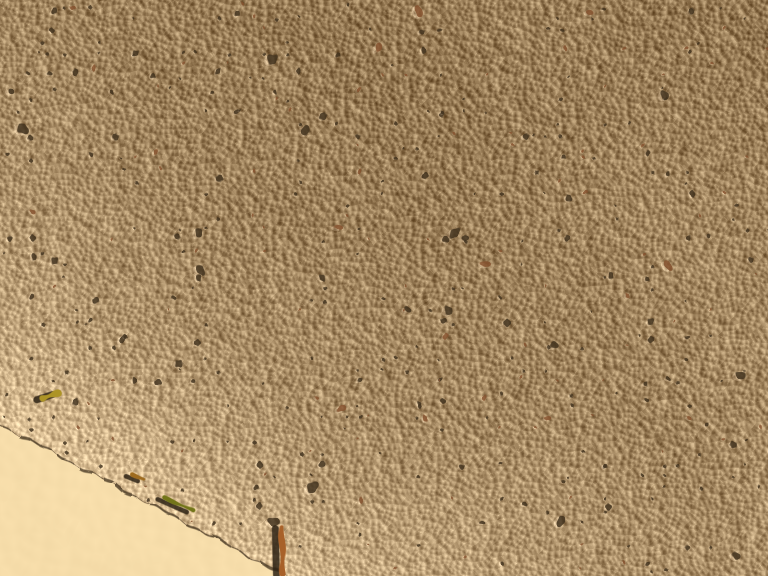
Write a Shadertoy shader that draws this texture.

```glsl
// Sunlit gritty concrete with pits and pebbles, a pale smooth slab in the corner and a few dry leaves.
#define MID_TONE vec3(0.61, 0.50, 0.35)
#define TONE_TINT vec3(1.0, 1.0, 0.93)
#define SLAB_COLOR vec3(0.96, 0.86, 0.66)
#define PIT_COLOR vec3(0.25, 0.19, 0.11)
#define PEBBLE_COLOR vec3(0.52, 0.32, 0.18)
#define LIGHT_DIR vec2(0.88, 0.47)
#define GRAIN_SCALE 112.0
#define RELIEF 0.27
#define EDGE_NORMAL vec2(0.468, 0.884)
#define EDGE_OFFSET 0.2316

vec2 hash2(vec2 p) {
    vec3 q = fract(p.xyx * vec3(0.1031, 0.1030, 0.0973));
    q += dot(q, q.yzx + 33.33);
    return fract((q.xx + q.yz) * q.zy);
}

// Cellular noise: distance to the nearest grain and its random value
vec2 grains(vec2 p) {
    vec2 cell = floor(p), nearest = vec2(9.0, 0.0);
    for (int y = -1; y <= 1; y++)
    for (int x = -1; x <= 1; x++) {
        vec2 id = cell + vec2(x, y);
        vec2 rnd = hash2(id);
        float dist = length(id + rnd - p);
        if (dist < nearest.x) nearest = vec2(dist, fract(rnd.x * 7.0 + rnd.y * 5.0));
    }
    return nearest;
}

// Side lighting of the grains, plus a little variation from grain to grain
float grainLight(vec2 p) {
    vec2 towardSun = grains(p + 0.27 * LIGHT_DIR);
    vec2 awayFromSun = grains(p - 0.27 * LIGHT_DIR);
    return towardSun.x - awayFromSun.x + 0.3 * (towardSun.y - 0.5);
}

// Soft large-scale stains from layered sines
float mottle(vec2 p) {
    float sum = 0.0, amp = 0.5;
    for (int i = 0; i < 4; i++) {
        p = mat2(0.8, 0.6, -0.6, 0.8) * p * 1.8 + 1.7;
        sum += amp * sin(p.x + sin(p.y * 1.3)) * sin(p.y + 0.7 * sin(p.x));
        amp *= 0.7;
    }
    return sum;
}

float segment(vec2 p, vec2 a, vec2 b) {
    vec2 ab = b - a;
    return length(p - a - ab * clamp(dot(p - a, ab) / dot(ab, ab), 0.0, 1.0));
}

float cover(float dist, float soft) {
    return 1.0 - smoothstep(-soft, soft, dist);
}

// One pit or pebble per chosen cell, with a lit rim away from the sun
void addPits(inout vec3 col, vec2 p, float scale, float chance, float soft) {
    vec2 q = p * scale, id = floor(q);
    vec2 rnd = hash2(id + scale), kind = hash2(id + 91.7 + scale);
    if (kind.x > chance) return;
    vec2 local = fract(q) - 0.3 - 0.4 * rnd;
    float angle = 6.283 * kind.y, c = cos(angle), s = sin(angle);
    float radius = mix(0.09, 0.19, rnd.x);
    vec2 stretch = vec2(1.0, 1.0 + 0.8 * rnd.y);
    float wobble = 0.03 * sin(q.x * 23.0) * sin(q.y * 19.0);
    float pit = length(mat2(c, -s, s, c) * local * stretch) - radius + wobble;
    vec2 rimPos = local + LIGHT_DIR * 0.09;
    float rim = length(mat2(c, -s, s, c) * rimPos * stretch) - radius;
    vec3 fill = mix(PIT_COLOR, PEBBLE_COLOR, step(0.78, rnd.y));
    col += 0.13 * cover(rim, soft * scale);
    col = mix(col, fill, 0.85 * cover(pit, soft * scale));
}

// Leaf or twig with the shadow it casts
void addDebris(inout vec3 col, vec2 p, vec2 a, vec2 b, float width, vec3 tint, float soft) {
    float shadow = segment(p + vec2(0.011, 0.003), a, b) - width;
    float body = segment(p, a, b) - width * (0.8 + 0.3 * sin(p.x * 170.0 + p.y * 110.0));
    col = mix(col, PIT_COLOR * 0.7, 0.85 * cover(shadow, soft));
    col = mix(col, tint, cover(body, soft));
}

void mainImage(out vec4 fragColor, in vec2 fragCoord) {
    vec2 p = fragCoord / iResolution.y;
    float soft = 0.9 / iResolution.y;
    float stain = mottle(p * 1.6);

    // Distance from the slab edge, slightly ragged
    float edge = dot(p, EDGE_NORMAL) - EDGE_OFFSET;
    float ragged = edge + 0.0018 * sin(p.x * 61.0) + 0.0014 * sin(p.x * 173.0 + 2.0);

    // Gritty concrete, brighter toward the slab and the left side
    float tone = 0.21 * exp(-5.0 * max(edge, 0.0)) + 0.04 * exp(-3.0 * p.x);
    tone += 0.03 * stain - 0.035 * smoothstep(0.5, 1.0, p.y);
    vec2 bent = p + 0.002 * sin(p.yx * 47.0);
    tone += RELIEF * grainLight(bent * GRAIN_SCALE);
    tone += 0.35 * RELIEF * grainLight(bent * GRAIN_SCALE * 0.43 + 17.0);
    tone += 0.08 * cover(segment(p, vec2(1.275, -0.02), vec2(1.345, 0.15)) - 0.008, 0.01);
    vec3 col = MID_TONE + 0.01 + tone * TONE_TINT;

    // Pits and pebbles in three sizes
    addPits(col, p, 16.0, 0.07, soft);
    addPits(col, p, 28.0, 0.11, soft);
    addPits(col, p, 49.0, 0.10, soft);

    // Smooth slab and the broken dark joint along it
    vec3 slab = SLAB_COLOR + 0.02 * stain + 0.015 * grainLight(p * 40.0);
    col = mix(col, slab, cover(ragged, soft));
    float joint = abs(ragged - 0.001) - 0.0035 * grains(p * 55.0).y;
    col = mix(col, PIT_COLOR, 0.75 * cover(joint, soft));

    // Dry leaves and a twig
    addDebris(col, p, vec2(0.491, 0.005), vec2(0.489, 0.085), 0.006, vec3(0.66, 0.38, 0.16), soft);
    addDebris(col, p, vec2(0.075, 0.309), vec2(0.102, 0.318), 0.006, vec3(0.68, 0.58, 0.15), soft);
    addDebris(col, p, vec2(0.285, 0.136), vec2(0.335, 0.114), 0.004, vec3(0.45, 0.46, 0.10), soft);
    addDebris(col, p, vec2(0.230, 0.176), vec2(0.250, 0.168), 0.004, vec3(0.62, 0.42, 0.12), soft);

    fragColor = vec4(clamp(col, 0.0, 1.0), 1.0);
}
```
